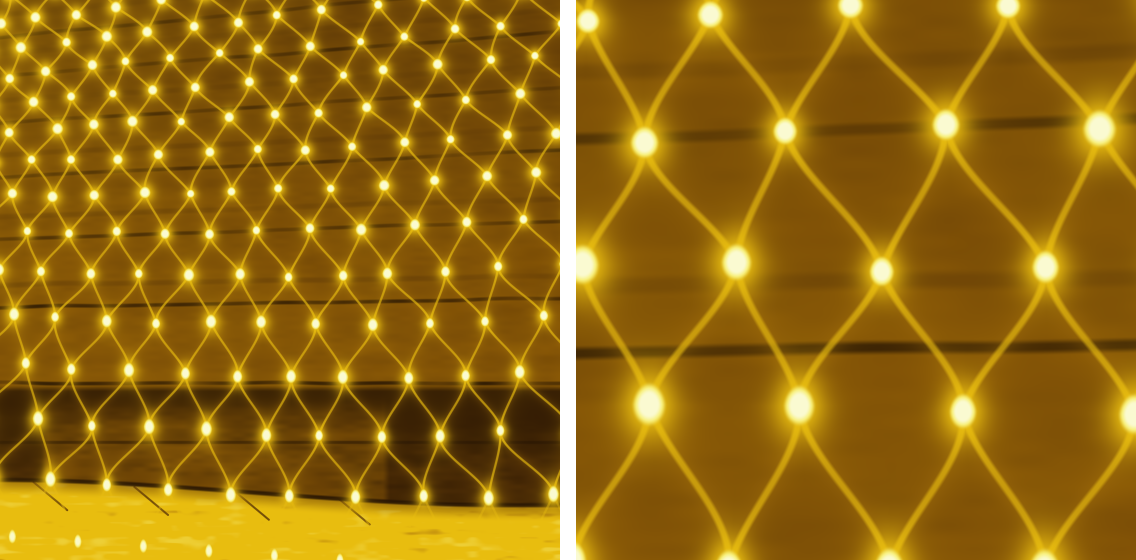
Left: the whole. Right: its middle third, enlarged.
A three.js fragment shader for this pattern:

```glsl
varying vec2 vUv;

const vec3 SHADOW = vec3(0.13, 0.06, 0.01);
const vec3 UMBER = vec3(0.32, 0.18, 0.02);
const vec3 BROWN = vec3(0.47, 0.29, 0.02);
const vec3 OCHRE = vec3(0.69, 0.48, 0.05);
const vec3 GOLD = vec3(0.91, 0.74, 0.06);
const vec3 LEMON = vec3(0.97, 0.94, 0.49);
const vec3 CREAM = vec3(0.98, 0.98, 0.82);

float hash(vec2 p) {
  vec3 q = fract(vec3(p.xyx) * 0.1031);
  q += dot(q, q.yzx + 33.33);
  return fract((q.x + q.y) * q.z);
}

float noise(vec2 p) {
  vec2 i = floor(p), f = fract(p);
  f = f * f * (3.0 - 2.0 * f);
  return mix(mix(hash(i), hash(i + vec2(1, 0)), f.x),
             mix(hash(i + vec2(0, 1)), hash(i + 1.0), f.x), f.y);
}

float band(float x, float lo, float hi, float soft) {
  return smoothstep(lo - soft, lo + soft, x) * (1.0 - smoothstep(hi - soft, hi + soft, x));
}

float stroke(float d, float halfWidth) {
  return 1.0 - smoothstep(halfWidth * 0.3, halfWidth * 1.5, abs(d));
}

float segmentDistance(vec2 p, vec2 a, vec2 b) {
  vec2 ab = b - a;
  return length(p - a - ab * clamp(dot(p - a, ab) / dot(ab, ab), 0.0, 1.0));
}

// Maps net coordinates (column, row) to the canvas, shrinking upward
vec2 netPoint(vec2 n) {
  float c = n.x, r = n.y;
  float x = 0.521 - 0.00052 * r * r + c * (0.078 + 0.034 * exp(-r / 4.5)) + 0.001 * c * c;
  float y = 0.1146 + r * (0.1158 - r * (0.00476 - 0.000116 * r));
  y += c * (0.00115 * r - 0.0033) + 0.0008 * c * c * max(0.0, 1.0 - 0.1 * r);
  return vec2(x, y);
}

vec2 knot(vec2 n) {
  vec2 jitter = vec2(hash(n * 2.0 + 41.0), hash(n * 2.0 + 87.0)) - 0.5;
  return netPoint(n) + jitter * vec2(0.018, 0.009);
}

// S-shaped wire from a up to b: x = crisp line, y = soft glow
vec2 wire(vec2 p, vec2 a, vec2 b, float curl, float bow) {
  vec2 span = b - a;
  float t = (p.y - a.y) / span.y;
  if (t < 0.0 || t > 1.0) return vec2(0.0);
  float bend = t * (1.0 - t);
  float x = a.x + span.x * mix(t, t * t * (3.0 - 2.0 * t), curl) + bow * 4.0 * bend;
  float slope = (span.x * mix(1.0, 6.0 * bend, curl) + bow * 4.0 * (1.0 - 2.0 * t)) / span.y;
  float d = abs(p.x - x) / sqrt(1.0 + slope * slope);
  return vec2(stroke(d, 0.0022) * (1.0 - 1.4 * bend), exp(-d / 0.006));
}

// x = hot core, y = halo
vec2 bulb(vec2 p, vec2 centre, float size, float stretch) {
  vec2 q = (p - centre) / size;
  q.x *= 1.0 + 12.0 * clamp(q.y, 0.0, 0.02);
  float d = length(q / vec2(1.0, stretch));
  return vec2(1.0 - smoothstep(0.003, 0.011, d), exp(-d * d / 0.00022) + 0.3 * exp(-d / 0.02));
}

vec3 wall(vec2 p) {
  float grain = noise(p * vec2(9.0, 45.0)) * 0.6 + noise(p * vec2(40.0, 130.0)) * 0.4;
  float light = 1.1 - 0.65 * smoothstep(0.5, 1.05, p.y + 0.1 * p.x) + 0.45 * (grain - 0.5);
  vec3 col = mix(UMBER, BROWN, light);
  // Recess and panel under the lowest plank
  float recess = 1.0 - smoothstep(0.300, 0.314, p.y);
  float panel = band(p.x, 0.08, 0.69, 0.008) * smoothstep(0.30, 0.23, p.y);
  vec3 under = mix(SHADOW, UMBER, 0.3 + 0.6 * grain * smoothstep(0.3, 0.14, p.y));
  under = mix(under, BROWN, panel * (0.35 + 0.6 * grain));
  under = mix(under, SHADOW, 0.6 * stroke(p.y - 0.21, 0.003));
  col = mix(col, under, recess);
  // Plank joints
  for (int i = 0; i < 7; i++) {
    float k = float(i);
    float joint = 0.316 + k * (0.142 - 0.0065 * k) + 0.016 * k * p.x;
    float wear = 0.35 + 0.65 * noise(vec2(p.x * 14.0, k * 7.0));
    float depth = k < 1.5 ? 1.0 : 0.7;
    float d = p.y - joint + 0.003 * (noise(vec2(p.x * 10.0, k)) - 0.5);
    col = mix(col, SHADOW, depth * wear * stroke(d, 0.0035));
    col = mix(col, UMBER, 0.5 * wear * stroke(d - 0.04, 0.005) * step(0.5, k));
  }
  return col;
}

vec3 ground(vec2 p, float edge) {
  float streaks = noise(p * vec2(12.0, 60.0)) * 0.6 + noise(p * vec2(45.0, 150.0)) * 0.4;
  vec3 col = mix(OCHRE, GOLD, smoothstep(0.1, 0.55, streaks + 0.3 - p.x * 0.15));
  col = mix(col, LEMON, 0.35 * smoothstep(0.65, 0.9, streaks));
  for (int i = 0; i < 4; i++) {
    vec2 a = vec2(0.06 + 0.18 * float(i), 0.139 - 0.0085 * float(i));
    col = mix(col, UMBER, 0.8 * stroke(segmentDistance(p, a, a + vec2(0.06, -0.05)), 0.002));
  }
  return mix(col, BROWN, 0.6 * smoothstep(edge - 0.03, edge, p.y));
}

void main() {
  vec2 p = vUv;
  float edge = mix(0.143, 0.098, smoothstep(0.0, 0.9, p.x));
  vec3 col = mix(ground(p, edge), wall(p), smoothstep(edge - 0.002, edge + 0.002, p.y));
  col = mix(col, SHADOW, 0.9 * stroke(p.y - edge, 0.004));

  // Invert the net mapping to find the nearby knots
  vec2 n = vec2(0.0, 4.0);
  for (int i = 0; i < 8; i++) {
    n += (p - netPoint(n)) / 0.085;
    n.y = max(n.y, -1.0);
  }

  vec2 line = vec2(0.0), lamp = vec2(0.0);
  for (int j = -1; j <= 2; j++) {
    float row = floor(n.y) + float(j);
    if (row < 0.0) continue;
    float shift = 0.5 * mod(row, 2.0);
    float curl = mix(0.95, 0.25, clamp(row / 9.0, 0.0, 1.0));
    for (int i = -1; i <= 1; i++) {
      vec2 id = vec2(floor(n.x - shift + 0.5) + shift + float(i), row);
      vec2 a = knot(id);
      float vary = hash(id * 2.0 + 19.0);
      for (float side = -1.0; side < 2.0; side += 2.0) {
        float bow = 0.012 * (hash(id * 2.0 + 60.0 + side * 9.0) - 0.5);
        line = max(line, wire(p, a, knot(id + vec2(0.5 * side, 1.0)), curl, bow));
        if (row < 0.5) line = max(line, 0.6 * wire(p, a + vec2(0.025 * side, -0.055), a, 0.2, 0.0));
      }
      vec2 b = bulb(p, a, 0.8 + 0.35 * vary, mix(1.5, 1.05, clamp(row / 6.0, 0.0, 1.0)));
      lamp = vec2(max(lamp.x, b.x), lamp.y + b.y);
    }
  }

  // Reflections on the ground
  for (int i = 0; i < 6; i++) {
    float k = float(i);
    lamp = max(lamp, 0.85 * bulb(p, vec2(0.022 + 0.117 * k, 0.042 - 0.0085 * k), 0.8, 1.8));
  }

  col = mix(col, max(col, OCHRE), 0.35 * line.y);
  col = mix(col, max(col, GOLD), 0.95 * line.x);
  col = mix(col, max(col, GOLD), min(lamp.y, 1.0) * 0.9);
  col = mix(col, LEMON, smoothstep(0.05, 0.6, lamp.x));
  col = mix(col, CREAM, smoothstep(0.45, 0.95, lamp.x));
  gl_FragColor = vec4(col, 1.0);
}
```
